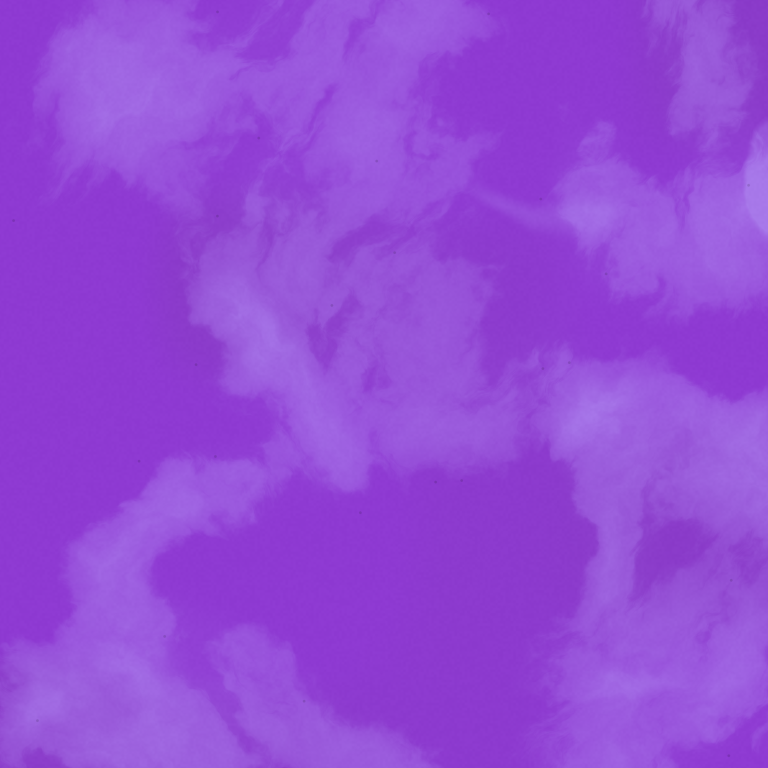
Give the GLSL for this texture, as a three.js fragment shader.

```glsl
// Thin violet smoke: veils, arcs and plumes drifting over a saturated purple ground.
// Wide soft shapes set the density in a warped domain; streaked fractal noise frays
// them into feathered wisps and models the folds inside.
#define BASE_COLOR  vec3(0.557, 0.226, 0.824)
#define SHADE_COLOR vec3(0.530, 0.232, 0.765)
#define GLOW_COLOR  vec3(0.655, 0.470, 0.915)
#define WARP_AMOUNT 0.11
#define CURL_AMOUNT 0.045
#define FRAY_AMOUNT 0.40
#define FOLD_AMOUNT 1.15
#define GRAIN_AMOUNT 0.012
#define SPECK_GRID  26.0

varying vec2 vUv;

float hash(vec2 p) {
  vec3 q = fract(vec3(p.xyx) * 0.1031);
  q += dot(q, q.yzx + 33.33);
  return fract((q.x + q.y) * q.z);
}

float noise(vec2 p) {
  vec2 i = floor(p), f = fract(p);
  f = f * f * f * (f * (f * 6.0 - 15.0) + 10.0);
  return mix(mix(hash(i), hash(i + vec2(1.0, 0.0)), f.x),
             mix(hash(i + vec2(0.0, 1.0)), hash(i + 1.0), f.x), f.y);
}

float fbm(vec2 p) {
  float sum = 0.0, gain = 0.46;
  for (int i = 0; i < 6; i++) {
    sum += gain * noise(p);
    p = mat2(1.6, 1.2, -1.2, 1.6) * p + 17.3;
    gain *= 0.55;
  }
  return sum;
}

// Noise drawn out along a unit direction.
float streaks(vec2 p, vec2 dir) {
  vec2 q = vec2(dot(p, dir), dot(p, vec2(-dir.y, dir.x)));
  return fbm(q * vec2(6.0, 16.0) + 40.0);
}

// Soft shapes, one at the core and fading well past the nominal edge.
float soft(float d) { return 1.0 - smoothstep(0.15, 1.5, d); }

float veil(vec2 p, vec2 center, vec2 radii) {
  return soft(length((p - center) / radii));
}

float plume(vec2 p, vec2 a, vec2 b, float width) {
  vec2 ab = b - a;
  float t = clamp(dot(p - a, ab) / dot(ab, ab), 0.0, 1.0);
  return soft(length(p - a - ab * t) / width);
}

float arc(vec2 p, vec2 center, float radius, float width, vec2 facing) {
  vec2 q = p - center;
  float r = length(q);
  float side = dot(q, facing) / max(r, 0.001);
  return soft(abs(r - radius) / width) * smoothstep(-0.5, 0.5, side);
}

// Overlays a layer without exceeding full density.
float over(float m, float layer) { return 1.0 - (1.0 - m) * (1.0 - layer); }

float smokeMass(vec2 p) {
  // Upper left curl and the broad veil beside it
  float m = 0.42 * veil(p, vec2(0.17, 0.89), vec2(0.13, 0.14));
  m = over(m, 0.22 * plume(p, vec2(0.13, 0.94), vec2(0.22, 0.79), 0.07));
  m = over(m, 0.40 * plume(p, vec2(0.36, 0.94), vec2(0.52, 0.98), 0.13));
  // Large central ring with a faint filling and a denser lower limb
  m = over(m, 0.38 * veil(p, vec2(0.47, 0.61), vec2(0.20, 0.22)));
  m = over(m, 0.26 * arc(p, vec2(0.50, 0.61), 0.20, 0.075, vec2(-0.80, 0.60)));
  m = over(m, 0.38 * plume(p, vec2(0.31, 0.57), vec2(0.44, 0.40), 0.060));
  m = over(m, 0.30 * plume(p, vec2(0.58, 0.45), vec2(0.71, 0.53), 0.070));
  // Upper right plume and bank
  m = over(m, 0.43 * veil(p, vec2(0.75, 0.74), vec2(0.075, 0.14)));
  m = over(m, 0.44 * plume(p, vec2(0.84, 0.68), vec2(1.00, 0.70), 0.080));
  m = over(m, 0.34 * plume(p, vec2(0.90, 1.00), vec2(0.96, 0.77), 0.080));
  // Right hand column
  m = over(m, 0.54 * plume(p, vec2(0.80, 0.46), vec2(1.02, 0.39), 0.100));
  m = over(m, 0.42 * plume(p, vec2(0.79, 0.44), vec2(0.78, 0.15), 0.070));
  m = over(m, 0.46 * plume(p, vec2(0.82, 0.02), vec2(0.93, 0.15), 0.130));
  // Lower left hook and floor
  m = over(m, 0.46 * arc(p, vec2(0.29, 0.22), 0.125, 0.070, vec2(-0.84, 0.54)));
  m = over(m, 0.44 * plume(p, vec2(0.06, 0.09), vec2(0.27, 0.00), 0.090));
  return over(m, 0.40 * plume(p, vec2(0.25, 0.14), vec2(0.53, -0.02), 0.075));
}

void main() {
  vec2 p = vUv;
  vec2 broad = vec2(fbm(p * 4.0 + 3.0), fbm(p * 4.0 + 61.0)) - 0.49;
  vec2 curl = vec2(fbm(p * 13.0 + 29.0), fbm(p * 13.0 + 83.0)) - 0.49;
  vec2 q = p + WARP_AMOUNT * broad + CURL_AMOUNT * curl;

  // Streaks rise to the right, except in the lower left where they fall
  float falling = (1.0 - smoothstep(0.35, 0.65, p.x)) * (1.0 - smoothstep(0.4, 0.65, p.y));
  vec2 flow = p + 0.18 * broad + 0.02 * curl;
  float fiber = mix(streaks(flow, vec2(0.6, 0.8)), streaks(flow, vec2(0.8, -0.6)), falling);
  float fold = fbm(flow * 9.0 + 4.0 * broad + 90.0);

  // Fray the thin parts, then shade the folds
  float mass = smokeMass(q);
  float tear = clamp((0.7 * fiber + 0.3 * fold - 0.31) / 0.36, 0.0, 1.0);
  float body = smoothstep(0.0, 0.17, mass - FRAY_AMOUNT * (1.0 - tear));
  float density = (0.10 + 0.72 * mass) * body * (1.0 + FOLD_AMOUNT * (fiber + fold - 0.98));
  density += 0.25 * mass * smoothstep(0.05, 0.4, mass);

  // Bright bent filament and the rounded glow at the right edge
  vec2 s = p + 0.03 * broad;
  float bend = 0.712 + 0.42 * pow(max(0.69 - s.x, 0.0), 0.9);
  float span = smoothstep(0.59, 0.65, s.x) * (1.0 - smoothstep(0.74, 0.86, s.x));
  float thick = mix(0.018, 0.040, smoothstep(0.62, 0.78, s.x));
  density += 0.32 * span * (1.0 - smoothstep(0.0, 1.0, abs(s.y - bend) / thick));
  float orb = length((s - vec2(1.01, 0.765)) / vec2(0.045, 0.085));
  density += 0.42 * (1.0 - smoothstep(0.80, 1.0, orb));

  // Dim patches of ground, smoke, grain and a few dust specks
  float shade = smoothstep(0.48, 0.78, noise(p * 3.2 + 8.0));
  vec3 color = mix(BASE_COLOR, SHADE_COLOR, 0.6 * shade);
  color = mix(color, GLOW_COLOR, clamp(density, 0.0, 1.0));
  color += GRAIN_AMOUNT * (noise(p * 300.0) - 0.5);
  vec2 cell = floor(p * SPECK_GRID);
  vec2 spot = 0.2 + 0.6 * vec2(hash(cell + 5.0), hash(cell + 71.0));
  float speck = 1.0 - smoothstep(0.02, 0.07, length(fract(p * SPECK_GRID) - spot));
  color *= 1.0 - 0.13 * speck * step(0.955, hash(cell + 23.0));
  gl_FragColor = vec4(color, 1.0);
}
```
